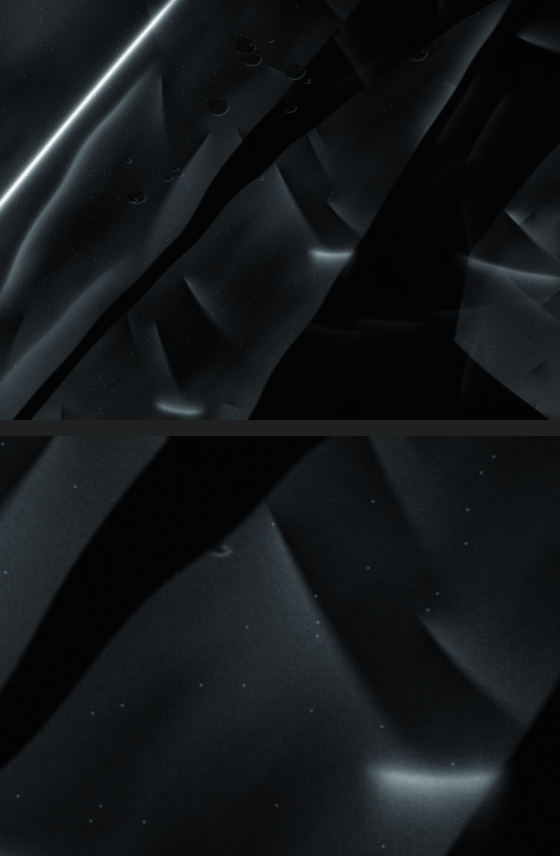
Top: the whole. Bottom: its middle third, enlarged.
A Shadertoy shader for this texture:

```glsl
// Crumpled black plastic film: diagonal glossy sheets, creases, droplets and dust.
#define SHEET_GLOW .125
#define STREAK_GAIN .85
#define CRUMPLES 30
#define CRUMPLE_GAIN .1
#define CREASES 20
#define CREASE_GAIN .055
#define DROPLETS 15
#define GRAIN .014
#define TINT vec3(.84, 1., 1.06)

float hash(vec2 p) { return fract(sin(dot(p, vec2(127.1, 311.7))) * 43758.5453); }

vec2 hash2(float n) { return vec2(hash(vec2(n, 1.3)), hash(vec2(n, 7.9))); }

float noise(vec2 p) {
  vec2 i = floor(p), f = fract(p);
  f = f * f * (3. - 2. * f);
  return mix(mix(hash(i), hash(i + vec2(1, 0)), f.x),
             mix(hash(i + vec2(0, 1)), hash(i + vec2(1, 1)), f.x), f.y);
}

float fbm(vec2 p) {
  float sum = 0., amp = .53;
  for (int i = 0; i < 4; i++) {
    sum += amp * noise(p);
    p = mat2(1.6, 1.2, -1.2, 1.6) * p + 3.7;
    amp *= .5;
  }
  return sum;
}

// Coordinates along and to the left of a unit direction
vec2 toAxis(vec2 p, vec2 dir) { return vec2(dot(p, dir), dir.x * p.y - dir.y * p.x); }

// Bent glossy ridge from a to b; widths on its left and right side
float fold(vec2 p, vec2 a, vec2 b, float bend, vec2 width) {
  float len = length(b - a);
  vec2 q = toAxis(p - a, (b - a) / len);
  float t = q.x / len, s = q.y - bend * 4. * t * (1. - t);
  float x = abs(s) / (s > 0. ? width.x : width.y);
  float ends = smoothstep(-.05, .25, t) * (1. - smoothstep(.75, 1.05, t));
  return ends * exp(-x * x / (.5 + x));
}

// Pulled-up point: lit facet beside a shadow; the sign of len picks the lit side
void pinch(inout float light, vec2 p, vec2 apex, float angle, float len, float gain) {
  vec2 q = toAxis(p - apex, vec2(cos(angle), sin(angle)));
  float u = max(q.x, 0.);
  float w = sign(len) * (q.y - .7 * u * u) / (.45 * u + .014);
  float body = smoothstep(-.008, .03, q.x) * exp(-u * u / (len * len));
  float edge = smoothstep(-.14, .14, w);
  light *= 1. - .8 * body * (1. - edge) * exp(min(w, 0.) * 1.1);
  light += gain * body * edge * exp(-max(w, 0.) * 1.6);
}

float inside(float d) { return smoothstep(-.004, .005, d); }

void mainImage(out vec4 fragColor, in vec2 fragCoord) {
  vec2 uv = fragCoord / iResolution.y;
  vec2 p = uv + .014 * (vec2(noise(uv * 9.), noise(uv * 9. + 40.)) - .5);
  float x = p.x, y = p.y;

  // Sheet outlines
  float left = inside(.04 + .83 * y + .03 * (noise(uv * 5.) - .5) - x);
  float middle = inside(x - .07 - .9 * y - .22 * y * y * y * y) * inside(.585 + .64 * y - x);
  float right = inside(1.21 * x - .943 - y) * inside(x - 1.054 - .14 * y)
              * inside(y + .79 * x - 1.037);
  float sheet = max(left, max(middle, right));

  // Broad sheen drawn out along the diagonal
  vec2 g = toAxis(p, vec2(.65, .76));
  float sheen = smoothstep(.25, .78, fbm(g * vec2(2.2, 6.5) + 2.));
  float lit = left * (1. - .55 * smoothstep(.4, .85, x));
  lit = max(lit, middle * (.95 - .6 * smoothstep(.3, .95, y)));
  lit = max(lit, right * .9);
  float light = .006 + lit * (.018 + SHEET_GLOW * sheen * (.5 + fbm(p * 4. + 11.)));
  vec2 corner = p - vec2(.08, 1.03);
  light += .13 * left * exp(-dot(corner, corner) * 28.);

  // Large pulled points
  pinch(light, p, vec2(.656, .615), -1.21, -.24, .17 * sheet);
  pinch(light, p, vec2(.434, .344), -1.07, .14, .24 * sheet);
  pinch(light, p, vec2(.37, .24), -1.35, -.18, .15 * sheet);
  pinch(light, p, vec2(.772, .53), -.9, .11, .19 * sheet);
  pinch(light, p, vec2(.382, .826), -1.6, -.12, .18 * sheet);
  pinch(light, p, vec2(.503, .69), -2.3, .3, .11 * sheet);
  pinch(light, p, vec2(1.198, .505), -.9, .12, .4 * sheet);
  pinch(light, p, vec2(1.225, .92), -.5, .14, .24);

  // Small scattered crumples
  for (int i = 0; i < CRUMPLES; i++) {
    vec2 r = hash2(float(i) + 50.);
    float len = (.03 + .1 * r.y) * (r.y > .5 ? 1. : -1.);
    pinch(light, p, hash2(float(i)) * vec2(1.4, 1.08), 2.2 * r.x - 2.6, len,
          CRUMPLE_GAIN * r.x * sheet);
  }

  // Faint thin creases in the dark film
  for (int i = 0; i < CREASES; i++) {
    vec2 r = hash2(float(i) + 90.);
    vec2 a = vec2(.68, 0.) + hash2(float(i) + 20.) * vec2(.68, 1.);
    float turn = r.x * 3.1 - .8;
    vec2 b = a + (.08 + .16 * r.y) * vec2(cos(turn), sin(turn));
    light += CREASE_GAIN * r.y * (1. - max(left, middle))
           * fold(p, a, b, .02 * (r.x - .5), vec2(.002, .014));
  }

  // Main glossy streaks
  vec2 low = vec2(-.14, .34), high = vec2(.52, 1.12);
  light += STREAK_GAIN * fold(uv, low, high, .008, vec2(.006, .008));
  light += .14 * left * fold(uv, low, high, .008, vec2(.022, .04));
  light += .32 * fold(p, vec2(-.04, .22), vec2(.38, .86), .035, vec2(.006, .018));
  light += .13 * left * fold(p, vec2(-.06, .02), vec2(.32, .4), .01, vec2(.006, .025));
  light += .2 * middle * fold(p, vec2(.98, .62), vec2(1.23, 1.02), 0., vec2(.022, .008));
  light += .42 * fold(p, vec2(.73, .405), vec2(.85, .4), -.008, vec2(.007, .014));
  light += .35 * fold(p, vec2(.36, .045), vec2(.49, .025), -.008, vec2(.012, .006));
  light += .24 * fold(p, vec2(1.08, .4), vec2(1.36, .33), -.008, vec2(.004, .015));

  // Water droplets: dark lens, lower rim, glint
  for (int i = 0; i < DROPLETS; i++) {
    vec2 r = hash2(float(i) + 130.), s = hash2(float(i) + 170.);
    vec2 c = mix(vec2(.03, .25), vec2(.95, 1.02), r.x) + vec2(.23, -.2) * (r.y - .45);
    float radius = .005 + .018 * s.x * s.x;
    vec2 q = (p - c) * vec2(.85, 1.1);
    float d = length(q) - radius, glint = length(q - radius * vec2(.6, .2));
    light = mix(light, .4 * light + .006, 1. - smoothstep(-.003, .002, d));
    light += .13 * exp(-d * d * 2e5) * smoothstep(0., radius, dot(q, vec2(.5, -.85)));
    light += .28 * s.y * exp(-glint * glint * 2e5);
  }

  // Dust specks and fine grain
  vec2 cell = floor(uv * 90.);
  vec2 spot = fract(uv * 90.) - .2 - .6 * hash2(dot(cell, vec2(1, 113)));
  light += .16 * sheet * step(.965, hash(cell + 5.)) * (1. - smoothstep(.05, .18, length(spot)));
  light += (hash(floor(uv * 384.)) - .5) * GRAIN * (.5 + 8. * clamp(light, 0., .2));

  // Cool grey tint, white in the highlights
  light = clamp(light, 0., .95);
  vec3 color = light * mix(TINT, vec3(1), smoothstep(.3, .95, light));
  fragColor = vec4(color + vec3(.008, .008, .012), 1.);
}
```
